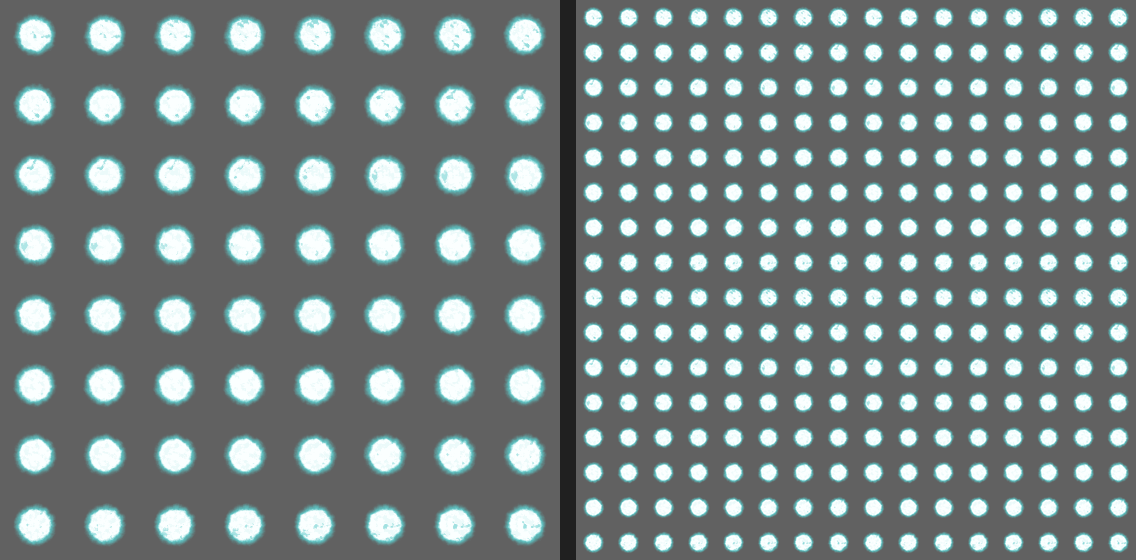
Left, the tile; right, the same tile 2 across and 2 down.
Give the GLSL for this pattern, as a Shadertoy shader.

```glsl
// Eight by eight sheet of glowing white plasma orbs with ragged teal rims, slowly evolving from cell to cell.

// Pseudo-random gradient for a lattice corner; depth wraps every 8 layers
vec3 cornerGradient(ivec3 cell) {
    uvec3 h = uvec3(cell.xy + 512, cell.z & 7);
    h = h * 1664525u + 1013904223u;
    h.x += h.y * h.z; h.y += h.z * h.x; h.z += h.x * h.y;
    h ^= h >> 16u;
    h.x += h.y * h.z; h.y += h.z * h.x; h.z += h.x * h.y;
    return vec3(h & 65535u) / 32767.5 - 1.0;
}

float gradientNoise(vec3 p) {
    ivec3 cell = ivec3(floor(p));
    vec3 f = fract(p);
    vec3 fade = f * f * f * (f * (f * 6.0 - 15.0) + 10.0);
    float sum = 0.0;
    for (int i = 0; i < 8; i++) {
        ivec3 corner = ivec3(i & 1, (i >> 1) & 1, i >> 2);
        vec3 offset = vec3(corner);
        vec3 weight = mix(1.0 - fade, fade, offset);
        sum += weight.x * weight.y * weight.z * dot(cornerGradient(cell + corner), f - offset);
    }
    return sum;
}

// Detail grows in the plane only, so depth stays a smooth evolution
float fbm(vec2 p, float depth) {
    float sum = 0.0, amplitude = 1.0;
    for (int i = 0; i < 3; i++) {
        sum += amplitude * gradientNoise(vec3(p, depth));
        p = p * 2.0 + 17.3;
        depth += 2.37;
        amplitude *= 0.6;
    }
    return sum;
}

void mainImage(out vec4 fragColor, in vec2 fragCoord) {
    vec2 grid = fragCoord / iResolution.xy * 8.0;
    vec2 cell = floor(grid);
    vec2 p = fract(grid) - 0.5;

    // Cells evolve left to right, then top to bottom, and loop
    float depth = 7.0 - cell.y + cell.x / 8.0;
    float activity = 0.5 + 0.5 * cos(6.2831853 * (depth - 1.0) / 8.0);

    // Ragged radius
    float radius = length(p) + 0.028 * fbm(p * 10.0, depth);
    float glow = 1.0 - smoothstep(0.215, 0.32, radius);
    float core = 1.0 - smoothstep(0.202, 0.244, radius);

    // Teal flecks and faint mottling inside the core
    float fleck = fbm(p * 8.0 + 41.7, depth + 3.0);
    float low = mix(0.42, 0.22, activity);
    float patches = smoothstep(low, low + 0.3, fleck) * mix(0.3, 0.65, activity);
    float mottle = 0.1 * smoothstep(0.0, 0.35, fbm(p * 13.0 + 83.1, depth));
    core *= 1.0 - max(patches, mottle);

    vec3 color = mix(vec3(0.38), vec3(0.36, 0.79, 0.79), glow);
    color = mix(color, vec3(0.985, 1.0, 1.0), core);
    fragColor = vec4(color, 1.0);
}
```
